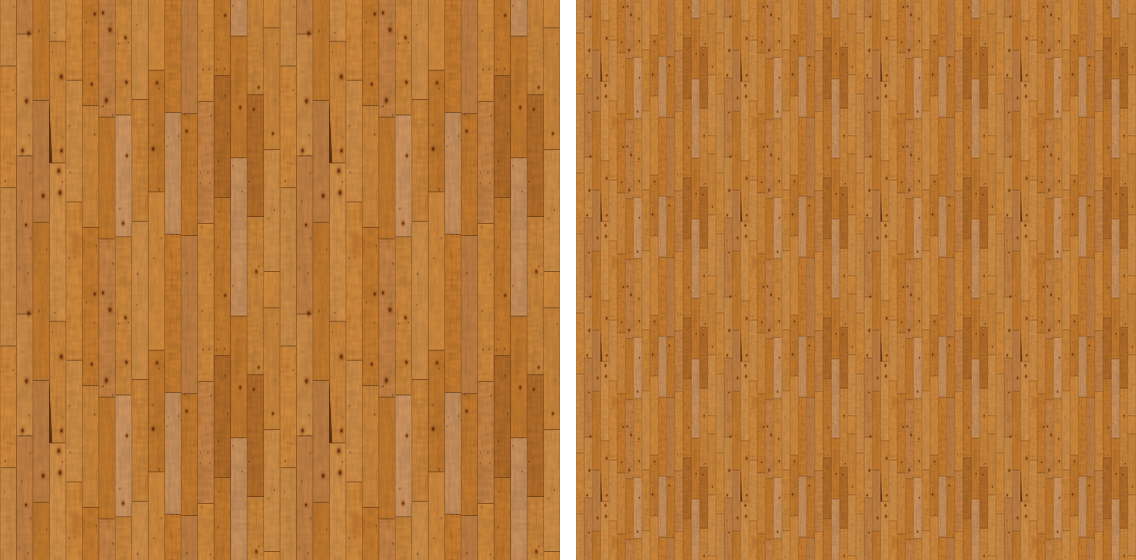
Left: one tile. Right: repeated 2 by 2.
Write a Shadertoy shader that draws this texture.

```glsl
// Strip parquet: narrow upright planks with staggered butt joints, in honey tones.
// Each column gets a hashed joint offset; each plank gets a tone, wrapped grain
// noise, saw marks and knots. One plank per tile has a split along its side.

#define TILES 2.0           // repeats across and down
#define COLUMNS 17.0        // planks across one tile
#define PLANK 0.435         // plank length, in tiles
#define SEAM 0.0026         // seam width, in tiles
#define SEAM_DARK 0.62      // strength of seams
#define GRAIN 0.17          // strength of the fibre streaks
#define SAW_MARKS 0.07      // strength of the cross marks
#define KNOT_CHANCE 0.13    // share of cells holding a knot
#define SPLIT_COLUMN 3.0    // column with the split plank

const vec3 SEAM_COLOR = vec3(0.33, 0.19, 0.06);
const vec3 STREAK_COLOR = vec3(0.62, 0.34, 0.10);
const vec3 KNOT_COLOR = vec3(0.30, 0.13, 0.04);
const vec3 TONES[6] = vec3[6](
    vec3(0.76, 0.50, 0.22), vec3(0.73, 0.455, 0.17), vec3(0.76, 0.52, 0.26),
    vec3(0.72, 0.475, 0.25), vec3(0.75, 0.54, 0.35), vec3(0.66, 0.40, 0.15));
const float SHARES[6] = float[6](0.30, 0.27, 0.20, 0.10, 0.08, 0.05);

float hash(vec3 p) {
    p = fract(p * vec3(0.1031, 0.1030, 0.0973));
    p += dot(p, p.yzx + 33.33);
    return fract((p.x + p.y) * p.z);
}

// Value noise over the unit tile, wrapping after "cells" lattice steps
float noise(vec2 p, vec2 cells, float seed) {
    p *= cells;
    vec2 i = floor(p), f = fract(p);
    f = f * f * (3.0 - 2.0 * f);
    vec2 a = mod(i, cells), b = mod(i + 1.0, cells);
    return mix(mix(hash(vec3(a, seed)), hash(vec3(b.x, a.y, seed)), f.x),
               mix(hash(vec3(a.x, b.y, seed)), hash(vec3(b, seed)), f.x), f.y);
}

// Coverage of a thin line that keeps its weight at any resolution
float thinLine(float d, float px) {
    float w = max(SEAM, px);
    return (1.0 - smoothstep(0.0, w, abs(d))) * SEAM / w;
}

// Distance between two positions on a loop of length one
float loopDistance(float a, float b) {
    return abs(fract(a - b + 0.5) - 0.5);
}

vec3 plankTone(float r) {
    for (int i = 0; i < 6; i++) {
        r -= SHARES[i];
        if (r < 0.0) return TONES[i];
    }
    return TONES[0];
}

// Dark spots: one candidate in each cell of a wrapped grid
float spots(vec2 p, vec2 cells, float chance, float size, float seed, float px) {
    vec2 cell = floor(p * cells);
    float r1 = hash(vec3(cell, seed)), r2 = hash(vec3(cell, seed + 1.0));
    float r3 = hash(vec3(cell, seed + 2.0));
    vec2 d = (fract(p * cells) - 0.25 - 0.5 * vec2(r1, r2)) / cells;
    d.y *= 0.7;
    float radius = size * (0.5 + 0.5 * r2);
    return step(r3, chance) * (1.0 - smoothstep(0.2 * radius, radius + 0.5 * px, length(d)));
}

void mainImage(out vec4 fragColor, in vec2 fragCoord) {
    vec2 p = fract(fragCoord / iResolution.xy * TILES);
    float px = TILES / iResolution.y;

    // Plank layout: two joints per column, a third where a short piece fits
    float column = floor(p.x * COLUMNS);
    float across = fract(p.x * COLUMNS);
    float start = 0.03 + 0.4 * hash(vec3(column, 7.0, 3.0));
    float along = fract(1.0 - p.y - start);
    float hasShort = step(start, 0.11);
    float piece = step(PLANK, along) + hasShort * step(2.0 * PLANK, along);
    float id = column * 3.0 + piece;

    // Base tone, spread evenly over the palette
    float jitter = hash(vec3(id, 11.0, 5.0));
    vec3 color = plankTone(fract(column * 0.382 + piece * 0.47 + 0.25 * jitter));
    color *= 0.98 + 0.04 * hash(vec3(id, 2.0, 9.0));

    // Fibres, blotches and saw marks
    float rough = hash(vec3(id, 5.0, 1.0));
    float fibre = noise(p, vec2(119.0, 7.0), id);
    float fine = noise(p, vec2(238.0, 36.0), id + 60.0);
    float blotch = noise(p, vec2(34.0, 22.0), id + 120.0);
    float saw = noise(p, vec2(34.0, 110.0), id + 180.0);
    color *= 1.0 + GRAIN * (0.4 * fibre + 0.4 * fine + 0.2 * blotch - 0.5);
    color *= 1.0 + SAW_MARKS * (saw - 0.5) * (0.4 + 1.2 * rough);
    float streak = smoothstep(0.62, 0.95, 0.7 * fibre + 0.3 * blotch);
    color = mix(color, STREAK_COLOR, 0.5 * streak * rough);

    // Knots with a reddish halo, and pinholes
    float halo = spots(p, vec2(COLUMNS, 12.0), KNOT_CHANCE, 0.017, 20.0, px);
    float knot = spots(p, vec2(COLUMNS, 12.0), KNOT_CHANCE, 0.008, 20.0, px);
    float pin = spots(p, vec2(34.0, 30.0), 0.07, 0.004, 40.0, px);
    color = mix(color, STREAK_COLOR, 0.55 * halo);
    color = mix(color, KNOT_COLOR, max(0.75 * knot, 0.4 * pin));

    // Split: a dark wedge widening towards the joint
    float wedge = 0.17 * (along / PLANK - 0.5) * 2.0;
    float inSplit = step(abs(column - SPLIT_COLUMN), 0.5) * step(along, PLANK) * step(0.0, wedge);
    float edge = (wedge - across) / COLUMNS;
    color = mix(color, KNOT_COLOR, 0.85 * inSplit * smoothstep(-0.5 * px, 0.5 * px, edge));

    // Seams between columns vary in strength; butt joints are darker
    float border = mod(floor(p.x * COLUMNS + 0.5), COLUMNS);
    float side = thinLine((fract(p.x * COLUMNS + 0.5) - 0.5) / COLUMNS, px);
    side *= 0.6 + 0.4 * hash(vec3(border, 4.0, 8.0));
    float joint = min(loopDistance(along, 0.0), loopDistance(along, PLANK));
    joint = min(joint, mix(1.0, loopDistance(along, 2.0 * PLANK), hasShort));
    float seam = max(side, 1.3 * thinLine(joint, px));
    color = mix(color, SEAM_COLOR, min(SEAM_DARK * seam, 1.0));

    fragColor = vec4(color, 1.0);
}
```
